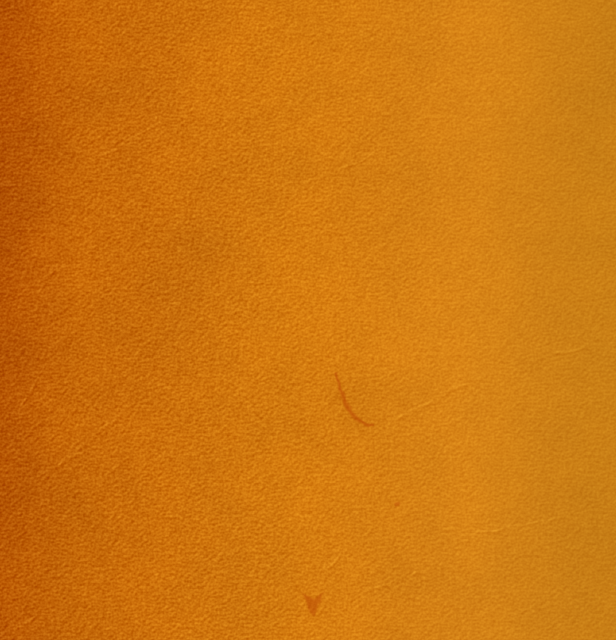
This texture is drawn by a WebGL 2 fragment shader. Its source:

```glsl
#version 300 es
precision highp float;
// Aged orange paper: fine speckled grain, sideways shading, faint creases and small rusty stains.

uniform vec2 u_resolution;
out vec4 fragColor;

// Shading across the sheet, left to right
const vec3 EDGE_COLOR  = vec3(0.70, 0.32, 0.012);
const vec3 LEFT_COLOR  = vec3(0.775, 0.41, 0.035);
const vec3 MID_COLOR   = vec3(0.825, 0.48, 0.06);
const vec3 LIGHT_COLOR = vec3(0.84, 0.515, 0.09);
const vec3 RIGHT_COLOR = vec3(0.785, 0.495, 0.085);
const vec3 STAIN_COLOR = vec3(0.75, 0.335, 0.025);

// Relief
const vec2  GRAIN_FREQ   = vec2(165.0, 205.0);
const vec2  LIGHT_OFFSET = vec2(-0.0012, 0.0019);
const vec3  GRAIN_TINT   = vec3(0.085, 0.105, 0.06);
const float FLECK_AMOUNT = 0.75;
const float MOTTLE       = 0.04;

// Creases
const int   CREASES      = 18;
const float CREASE_WIDTH = 0.0019;
const vec3  CREASE_TINT  = vec3(0.055, 0.07, 0.045);

uint mixBits(uint n) {
    n = (n ^ (n >> 16)) * 0x7feb352du;
    n = (n ^ (n >> 15)) * 0x846ca68bu;
    return n ^ (n >> 16);
}

float hash(ivec2 cell) {
    return float(mixBits(uint(cell.x) + mixBits(uint(cell.y))) >> 8) / 16777216.0;
}

float cornerSlope(ivec2 cell, vec2 offset) {
    float angle = 6.28319 * hash(cell);
    return dot(vec2(cos(angle), sin(angle)), offset);
}

float gradientNoise(vec2 p) {
    ivec2 c = ivec2(floor(p));
    vec2 f = fract(p);
    vec2 u = f * f * f * (f * (f * 6.0 - 15.0) + 10.0);
    float low  = mix(cornerSlope(c, f), cornerSlope(c + ivec2(1, 0), f - vec2(1, 0)), u.x);
    float high = mix(cornerSlope(c + ivec2(0, 1), f - vec2(0, 1)),
                     cornerSlope(c + ivec2(1, 1), f - vec2(1, 1)), u.x);
    return mix(low, high, u.y);
}

float paperHeight(vec2 p) {
    vec2 q = p * GRAIN_FREQ;
    return gradientNoise(q) + 0.25 * gradientNoise(q * 0.45 + 77.1);
}

// Unlit flecks of fibre, from clumps down to single specks
float flecks(vec2 p) {
    vec2 q = mat2(0.8, 0.6, -0.6, 0.8) * p * GRAIN_FREQ.x;
    return 0.8 * gradientNoise(q * 1.7 + 140.0) + 0.55 * gradientNoise(q * 0.85 + 61.3)
         + 0.3 * gradientNoise(q * 0.33 + 17.9);
}

float segmentDistance(vec2 p, vec2 a, vec2 b) {
    vec2 ab = b - a;
    return length(p - a - ab * clamp(dot(p - a, ab) / dot(ab, ab), 0.0, 1.0));
}

// Broken, raised ridges with a shaded side, mostly on the left half
float creaseRelief(vec2 p) {
    vec2 warped = p + 0.009 * vec2(gradientNoise(p * 24.0), gradientNoise(p * 24.0 + 50.0));
    float broken = smoothstep(-0.3, 0.25, gradientNoise(p * 45.0 + 8.0));
    float relief = 0.0;
    for (int i = 0; i < CREASES; i++) {
        float side = hash(ivec2(i, 11));
        vec2 center = vec2(0.9 * side * side, (float(i) + hash(ivec2(i, 23))) / float(CREASES));
        float angle = mix(0.15, 1.1, hash(ivec2(i, 37)));
        float halfLength = mix(0.04, 0.13, hash(ivec2(i, 41)));
        vec2 along = vec2(cos(angle), sin(angle));
        vec2 d = warped - center;
        float across = dot(d, vec2(-along.y, along.x)) / CREASE_WIDTH;
        float fade = 1.0 - smoothstep(0.4, 1.0, abs(dot(d, along)) / halfLength);
        float ridge = exp(-across * across) - 0.7 * exp(-(across + 1.9) * (across + 1.9));
        relief += ridge * fade * mix(0.3, 1.0, hash(ivec2(i, 53)));
    }
    return relief * broken;
}

// Curved scratch, tapered blot and small speck
float stainMask(vec2 p) {
    vec2 rough = p + 0.003 * vec2(gradientNoise(p * 90.0), gradientNoise(p * 90.0 + 19.0));
    const vec2 START = vec2(0.525, 0.416), BEND = vec2(0.545, 0.333), END = vec2(0.584, 0.335);
    float scratch = 0.0;
    vec2 last = START;
    for (int i = 1; i <= 10; i++) {
        float t = float(i) / 10.0;
        vec2 next = mix(mix(START, BEND, t), mix(BEND, END, t), t);
        float thickness = mix(0.0018, 0.0034, sin(3.14159 * t));
        scratch = max(scratch, 1.0 - smoothstep(0.0, thickness * 1.7, segmentDistance(rough, last, next)));
        last = next;
    }
    vec2 b = rough - vec2(0.489, 0.057);
    float notch = 0.008 - 0.5 * abs(b.x);
    float blotEdge = max(abs(b.x) - 0.010 - 0.4 * b.y, max(b.y - 0.016 + notch, -b.y - 0.019));
    float blot = 1.0 - smoothstep(-0.004, 0.003, blotEdge);
    float speck = 1.0 - smoothstep(0.001, 0.006, length(rough - vec2(0.621, 0.213)));
    return max(0.8 * scratch, max(0.7 * blot, 0.65 * speck));
}

vec3 sheetColor(float x) {
    vec3 c = mix(EDGE_COLOR, LEFT_COLOR, smoothstep(-0.04, 0.16, x));
    c = mix(c, MID_COLOR, smoothstep(0.1, 0.52, x));
    c = mix(c, LIGHT_COLOR, smoothstep(0.45, 0.82, x));
    return mix(c, RIGHT_COLOR, smoothstep(0.72, 1.02, x));
}

void main() {
    vec2 p = gl_FragCoord.xy / u_resolution.y;
    float x = gl_FragCoord.x / u_resolution.x;

    // Broad shading with soft, cloudy unevenness
    float clouds = gradientNoise(p * 5.0 + 3.0) + 0.6 * gradientNoise(p * 17.0 + 9.0);
    vec3 color = sheetColor(x + 0.05 * (0.5 - p.y) * (1.0 - x) + 0.03 * clouds);
    color *= 1.0 + MOTTLE * clouds;

    // Grain lit from the upper left, calmer towards the right
    float grain = 0.75 * (paperHeight(p) - paperHeight(p + LIGHT_OFFSET)) + FLECK_AMOUNT * flecks(p);
    color += GRAIN_TINT * grain * mix(1.15, 0.6, smoothstep(0.25, 1.0, x));

    color += CREASE_TINT * creaseRelief(p);
    color = mix(color, STAIN_COLOR + 0.4 * GRAIN_TINT * grain, stainMask(p));
    fragColor = vec4(clamp(color, 0.0, 1.0), 1.0);
}
```
